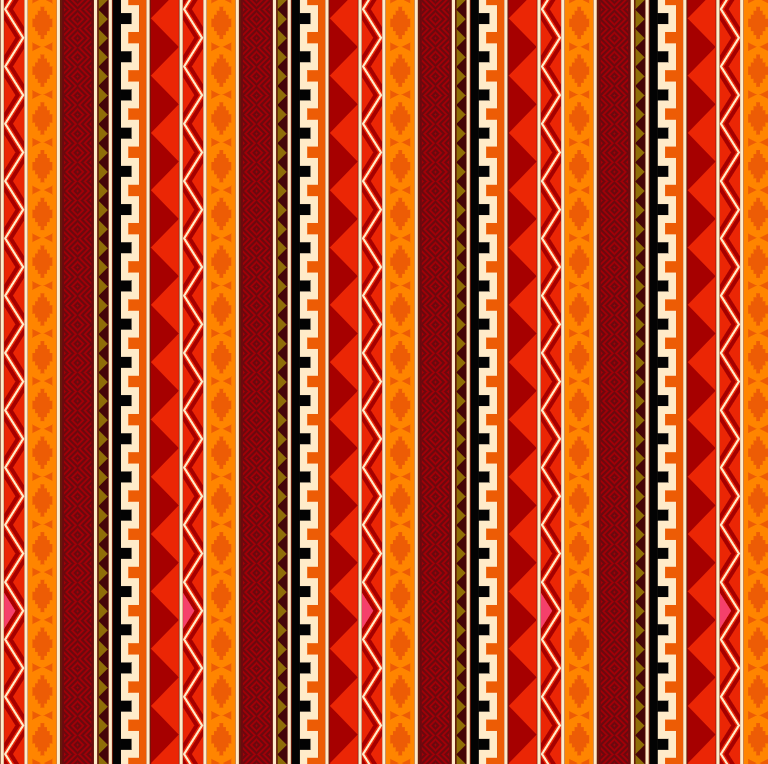
Write a Shadertoy shader that draws this pattern.

```glsl
float unitsPerPixel;

// Edge coverage of a signed distance
float fill(float d) { return clamp(0.5 - d / unitsPerPixel, 0.0, 1.0); }

float box(vec2 p, vec2 halfSize) {
    vec2 q = abs(p) - halfSize;
    return max(q.x, q.y);
}

float band(float x, float left, float right) {
    return abs(x - 0.5 * (left + right)) - 0.5 * (right - left);
}

// Offset from the nearest motif centre
float repeatY(float y, float period, float phase) {
    return (fract(y / period - phase + 0.5) - 0.5) * period;
}

void paint(inout vec3 color, vec3 ink, float d) { color = mix(color, ink, fill(d)); }

float steppedDiamond(vec2 p) {
    float d = 1e3;
    for (int i = 0; i < 4; i++) {
        float k = float(i);
        d = min(d, box(p, vec2(10.0 - 2.7 * k, 4.2 + 4.0 * k)));
    }
    return d;
}

void mainImage(out vec4 fragColor, in vec2 fragCoord) {
    unitsPerPixel = 766.0 / iResolution.y;
    float x = mod(fragCoord.x * unitsPerPixel - 61.6, 179.4);
    float y = 766.0 - fragCoord.y * unitsPerPixel;

    vec3 cream = vec3(1.0, 0.92, 0.79);
    vec3 darkRed = vec3(0.65, 0.0, 0.0);
    vec3 scarlet = vec3(0.92, 0.15, 0.02);
    vec3 burntOrange = vec3(0.93, 0.36, 0.02);
    vec3 color = vec3(0.40, 0.10, 0.04);

    // Maroon band with nested diamonds
    float maroon = band(x, 0.6, 32.0);
    paint(color, vec3(0.42, 0.035, 0.055), maroon);
    float ring = abs(x - 16.2) + abs(repeatY(y, 19.15, 0.0));
    float rings = (abs(fract(ring / 5.6) - 0.5) * 5.6 - 1.5) * -0.707;
    paint(color, vec3(0.63, 0.0, 0.03), max(rings, band(x, 2.5, 30.0)));

    // Olive sawtooth
    paint(color, vec3(0.27, 0.02, 0.03), band(x, 37.0, 46.8));
    float olive = (x - 46.5 + abs(repeatY(y, 19.15, 0.0))) * 0.707;
    paint(color, vec3(0.56, 0.43, 0.03), max(olive, 37.3 - x));

    // Black and orange combs around a cream meander
    paint(color, vec3(0.01), band(x, 51.7, 60.0));
    paint(color, cream, band(x, 59.7, 78.0));
    paint(color, burntOrange, band(x, 78.0, 85.2));
    float tooth = repeatY(y, 38.3, 0.486);
    float notch = repeatY(y, 38.3, 0.986);
    paint(color, vec3(0.01), box(vec2(x - 64.7, tooth), vec2(5.6, 5.5)));
    paint(color, burntOrange, box(vec2(x - 73.0, notch), vec2(6.0, 5.7)));

    // Large red triangles
    float redBand = band(x, 89.5, 117.7);
    paint(color, darkRed, redBand);
    float triangle = (abs(repeatY(y, 57.45, 0.32)) - 1.026 * (x - 89.7)) * 0.7;
    paint(color, scarlet, max(triangle, redBand));

    // Zigzag with inner chevrons and a single pink core
    float zigzagBand = band(x, 122.0, 142.3);
    paint(color, scarlet, zigzagBand);
    float zigzag = (x - 141.0 + 0.627 * abs(repeatY(y, 57.45, 0.66))) * 0.847;
    paint(color, darkRed, max(abs(abs(zigzag) - 4.6) - 2.0, zigzagBand));
    float pinkCore = max(zigzag + 6.6, abs(y - 612.4) - 28.0);
    paint(color, vec3(0.96, 0.25, 0.42), max(pinkCore, zigzagBand));
    paint(color, cream, max(abs(zigzag) - 1.1, zigzagBand));

    // Orange band with stepped diamonds and bow ties
    paint(color, vec3(1.0, 0.52, 0.0), band(x, 145.7, 174.6));
    float across = x - 160.3;
    float diamond = steppedDiamond(vec2(across, repeatY(y, 47.88, 0.48)));
    float bow = abs(repeatY(y, 47.88, 0.98)) - 0.5 * (abs(across) - 1.5);
    paint(color, burntOrange, min(diamond, max(bow * 0.9, abs(across) - 10.0)));

    // Cream dividers
    float dividers[6] = float[6](34.2, 49.0, 86.8, 120.0, 143.9, 176.3);
    for (int i = 0; i < 6; i++) {
        paint(color, cream, abs(x - dividers[i]) - 1.6);
    }

    fragColor = vec4(color, 1.0);
}
```
